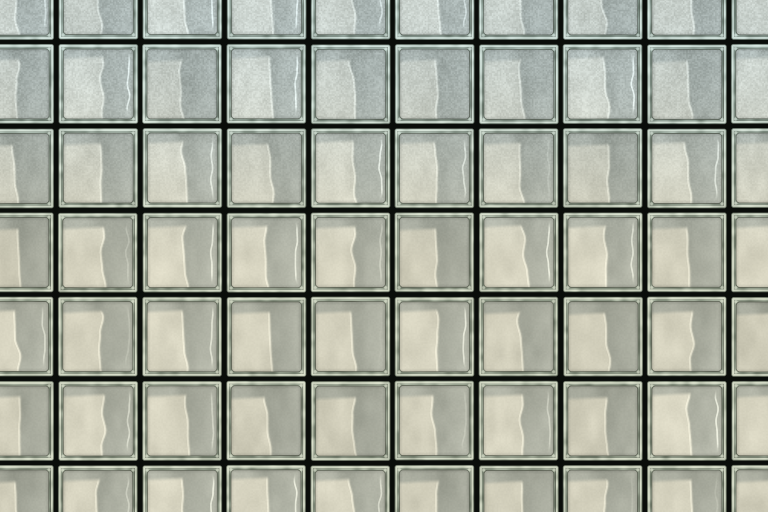
This pattern is drawn by a WebGL 2 fragment shader. Its source:

```glsl
#version 300 es
precision highp float;
// A wall of square glass blocks set in thin dark joints. Each block is a rounded
// box whose distance field shapes the bevelled rim; the panel inside holds a lit
// pane and a wavy shadow, varied per block by hashes and value noise.

#define GRID vec2(9.13, 6.08)      // blocks across and down
#define SHIFT vec2(0.666, 0.582)   // position of the first joints
#define BLOCK_HALF 0.474           // half size of a block, in cells
#define RIM_WIDTH 0.058            // bevel between joint and panel
#define EDGE_X 0.045               // mean position of the shadow edge
#define PANE_TOP 0.300             // top of the lit pane
#define WAVE 0.075                 // waviness of the shadow edge
#define GRAIN 0.075                // strength of the frosted grain

uniform vec2 u_resolution;
out vec4 fragColor;

const vec3 JOINT  = vec3(0.04, 0.05, 0.04);
const vec3 DARK   = vec3(0.27, 0.29, 0.25);
const vec3 BEVEL  = vec3(0.54, 0.59, 0.54);
const vec3 SHADOW = vec3(0.63, 0.65, 0.62);
const vec3 PANE   = vec3(0.82, 0.82, 0.77);
const vec3 GLINT  = vec3(0.87, 0.90, 0.85);

float hash(vec2 p) {
  p = fract(p * vec2(0.1031, 0.1137) + 0.317);
  p += dot(p, p.yx + 33.33);
  return fract((p.x + p.y) * p.x * 17.13);
}

float noise(vec2 p) {
  vec2 i = floor(p), f = fract(p);
  f = f * f * (3.0 - 2.0 * f);
  return mix(mix(hash(i), hash(i + vec2(1, 0)), f.x),
             mix(hash(i + vec2(0, 1)), hash(i + vec2(1, 1)), f.x), f.y);
}

float roundBox(vec2 p, float halfSize, float radius) {
  vec2 q = abs(p) - halfSize + radius;
  return length(max(q, 0.0)) + min(max(q.x, q.y), 0.0) - radius;
}

// Antialiased step and stripe, px being the pixel size in cells
float cover(float d, float px) { return smoothstep(0.6 * px, -0.6 * px, d); }
float stripe(float d, float width, float px) { return cover(abs(d) - width, px); }

vec3 panelColor(vec2 c, vec2 id, float frost, float px) {
  float seed = hash(id + 7.0), tone = hash(id + 31.0);

  // Lit pane with a wavy right edge and a slightly sloped top
  float wave = noise(vec2(seed * 40.0, c.y * 5.0 + seed * 17.0)) - 0.5;
  float edge = EDGE_X + 0.07 * (seed - 0.5) + WAVE * wave - 0.05 * c.y;
  float top = PANE_TOP + 0.05 * (tone - 0.5) + 0.05 * c.x;
  float side = c.x - edge;
  float lit = smoothstep(0.012 + px, -0.012 - px, side)
            * smoothstep(0.02 + px, -0.02 - px, c.y - top);

  // Shadow fades to the right and towards the foot
  vec3 shade = SHADOW + 0.16 * max(side, 0.0) - 0.05 * c.y;
  shade += 0.07 * smoothstep(0.0, -0.25, side);
  vec3 pane = PANE + 0.05 * (noise(c * 4.0 + seed * 50.0) - 0.5);
  vec3 col = mix(shade, pane, lit * mix(1.0, 0.72, frost));

  // Bright seam on the shadow edge and a bent streak near the right side
  float below = smoothstep(top + 0.03, top - 0.05, c.y);
  col += 0.09 * stripe(side + 0.012, 0.012, px) * below;
  float bend = 0.355 + 0.05 * (noise(vec2(c.y * 7.0, tone * 60.0)) - 0.5);
  float streak = stripe(c.x - bend, 0.01, px) * smoothstep(0.38, 0.25, abs(c.y));
  col += 0.2 * streak * smoothstep(0.3, 0.9, tone);

  // Soft drawn glass and fine frost, stronger on the upper rows
  vec2 g = c + id;
  col += 0.05 * (noise(g * vec2(9.0, 5.0)) - 0.5);
  col += GRAIN * (0.3 + frost) * (noise(g * 55.0) - 0.5);
  return col + 0.05 * (tone - 0.5);
}

vec3 rimColor(vec2 c, float d, vec2 id, float px) {
  float wear = noise((c + id) * 12.0);
  float upper = smoothstep(-0.1, 0.1, c.y - abs(c.x));
  float right = smoothstep(-0.1, 0.1, c.x - abs(c.y));
  vec3 col = BEVEL + 0.22 * (wear - 0.5) + 0.08 * upper;
  col = mix(col, GLINT, stripe(d + 0.023, 0.010, px) * (0.55 + 0.4 * wear));
  col = mix(col, DARK, stripe(d + 0.039, 0.004, px) * (0.25 + 0.4 * right));
  return mix(col, DARK, stripe(d, 0.007, px) * 0.7);
}

void main() {
  vec2 uv = gl_FragCoord.xy / u_resolution;
  vec2 q = uv * GRID - SHIFT;
  float px = GRID.x / u_resolution.x;
  vec2 id = floor(q);

  // Each block sits slightly off its cell centre
  vec2 jitter = vec2(hash(id + 3.0), hash(id + 11.0)) - 0.5;
  vec2 c = fract(q) - 0.5 - 0.008 * jitter;
  float d = roundBox(c, BLOCK_HALF, 0.03);
  float inner = roundBox(c, BLOCK_HALF - RIM_WIDTH, 0.045);
  float frost = smoothstep(0.45, 0.95, uv.y);

  // Panel, rim and the dark groove between them
  vec3 panel = panelColor(c, id, frost, px);
  panel *= 1.0 - 0.10 * smoothstep(-0.05, 0.0, inner);
  vec3 col = mix(rimColor(c, d, id, px), panel, cover(inner, px));
  float groove = 0.45 + 0.35 * noise((c + id) * 6.0);
  col = mix(col, DARK, stripe(inner, 0.006, px) * groove);

  // Small glints in the corners
  float corner = length(abs(c) - BLOCK_HALF + 0.055);
  col = mix(col, GLINT, 0.6 * smoothstep(0.03, 0.008, corner));

  // Cool sky light above, warm light below
  col *= mix(vec3(1.015, 1.0, 0.965), vec3(1.0, 1.035, 1.07), frost);
  col = mix(JOINT, col, cover(d, px));
  fragColor = vec4(clamp(col, 0.0, 1.0), 1.0);
}
```
